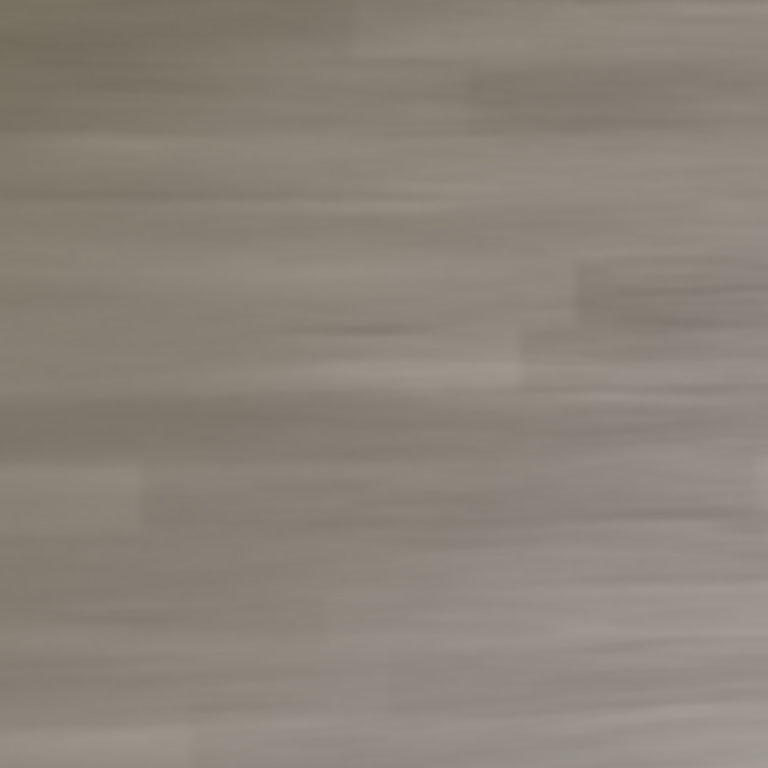
A Shadertoy shader for this texture:

```glsl
// Softly focused grey-brown wood floor: long staggered strips run across the canvas.
// Each strip gets a hashed tone, stretched gradient noise adds grain and streaks,
// and a diagonal wash of light turns the olive upper left into pale grey.

float hash(vec2 p) {
    p = fract(p * vec2(0.1731, 0.3197));
    p += dot(p, p.yx + 23.45);
    return fract(p.x * p.y * 17.3);
}

vec2 gradientDir(vec2 cell) {
    float angle = 6.2832 * hash(cell + 7.0);
    return vec2(cos(angle), sin(angle));
}

// Gradient noise, roughly -0.7 to 0.7
float noise(vec2 p) {
    vec2 i = floor(p), f = fract(p);
    vec2 u = f * f * f * (f * (f * 6.0 - 15.0) + 10.0);
    float a = dot(gradientDir(i), f);
    float b = dot(gradientDir(i + vec2(1, 0)), f - vec2(1, 0));
    float c = dot(gradientDir(i + vec2(0, 1)), f - vec2(0, 1));
    float d = dot(gradientDir(i + vec2(1, 1)), f - vec2(1, 1));
    return mix(mix(a, b, u.x), mix(c, d, u.x), u.y);
}

// Tone of one row of strips, with blurred butt joints
float stripTone(float row, float x) {
    float along = x / 0.8 + hash(vec2(row, 3.0)) * 5.0;
    float id = floor(along);
    float here = hash(vec2(id, row + 40.0));
    float next = hash(vec2(id + 1.0, row + 40.0));
    return mix(here, next, smoothstep(0.97, 1.0, fract(along))) - 0.5;
}

// Thin broken streaks along the grain, bright or dark by sign
float streaks(vec2 p) {
    float line = noise(vec2(p.x * 3.0, p.y * 38.0) + 31.0);
    float gate = smoothstep(-0.1, 0.35, noise(p * vec2(3.0, 9.0) + 12.0));
    return sign(line) * smoothstep(0.08, 0.5, abs(line)) * gate;
}

void mainImage(out vec4 fragColor, in vec2 fragCoord) {
    vec2 uv = fragCoord / iResolution.xy;

    // Rows lean slightly upward to the right near the bottom
    vec2 p = uv;
    p.y -= 0.05 * uv.x * (1.0 - uv.y) * (1.0 - uv.y);
    p.y += 0.004 * noise(uv * vec2(4.0, 8.0)) + 0.0015 * noise(uv * vec2(16.0, 20.0));

    // Strips with soft long edges
    float v = p.y * 11.5 + 20.3;
    float row = floor(v);
    float f = fract(v);
    float strip = mix(stripTone(row, uv.x), stripTone(row + 1.0, uv.x),
                      smoothstep(0.65, 1.0, f));

    // Seam shadow with a pale lip, coming and going along the row
    float seam = exp(-pow((f - 0.86) / 0.08, 2.0)) - 0.8 * exp(-pow((f - 0.68) / 0.1, 2.0));
    seam *= smoothstep(0.0, 0.45, noise(vec2(uv.x * 3.0, row * 3.7)));

    // Broad bands, medium grain and faint mottling
    float bands = noise(p * vec2(1.3, 11.0) + 5.0) + 0.5 * noise(p * vec2(2.2, 21.0) + 17.0);
    float grain = noise(p * vec2(6.0, 50.0) + 3.0)
                + 0.6 * noise(p * vec2(14.0, 100.0) + 60.0);
    float mottle = noise(uv * vec2(28.0, 40.0)) + 0.7 * noise(uv * vec2(70.0, 90.0) + 8.0);

    // Light grows toward the lower right, where the focus is also crisper
    float light = 0.5 * (uv.x + 1.0 - uv.y);
    float focus = mix(0.5, 1.35, uv.x);
    float tone = 0.472 + 0.142 * light;
    tone += 0.046 * strip + 0.044 * bands + 0.005 * mottle;
    tone += focus * (0.013 * grain + 0.026 * streaks(p) - 0.022 * seam);

    // Warm olive shade to neutral grey
    vec3 tint = mix(vec3(0.0, -0.027, -0.086), vec3(0.0, -0.026, -0.044), light);
    fragColor = vec4(tone + tint, 1.0);
}
```
